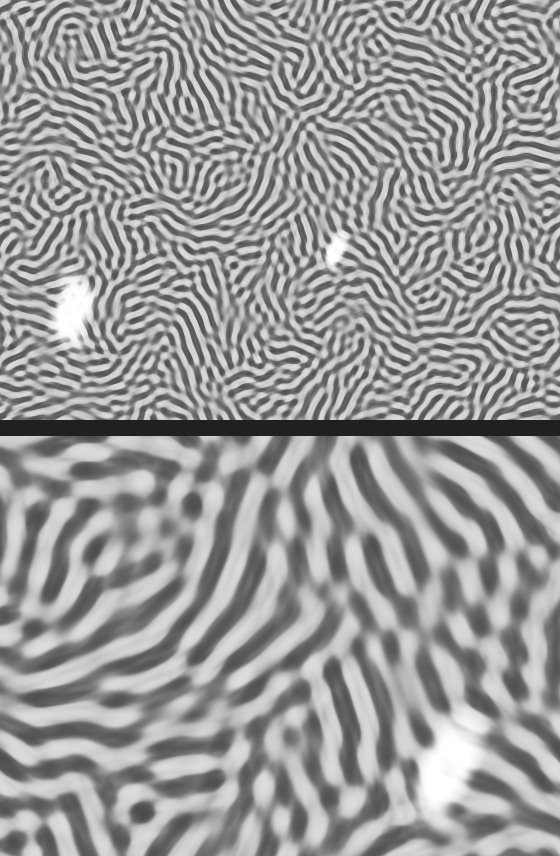
Top: the whole. Bottom: its middle third, enlarged.
This pattern is drawn by a Shadertoy shader. Its source:

```glsl
// Tiling labyrinth of soft dark worms on pale grey, with a few white clearings.

const float TAU = 6.2831853;
const vec2 GRID = vec2(44.0, 33.0);   // worm spacings across the canvas
const int TAPS = 21;                  // centre, ring of 8, ring of 12

vec3 hash3(vec2 p) {
    vec3 q = fract((p.xyx + 7.0) * vec3(0.1031, 0.1030, 0.0973));
    q += dot(q, q.yxz + 33.33);
    return fract((q.xxy + q.yzz) * q.zyx);
}

// Smooth random vector that wraps over the canvas
vec2 flow(vec2 uv) {
    vec2 period = vec2(16.0, 12.0);
    vec2 p = uv * period, i = floor(p), f = fract(p);
    f = f * f * (3.0 - 2.0 * f);
    vec2 a = mod(i, period), b = mod(i + 1.0, period);
    vec2 low  = mix(hash3(a + 91.0).xy, hash3(vec2(b.x, a.y) + 91.0).xy, f.x);
    vec2 high = mix(hash3(vec2(a.x, b.y) + 91.0).xy, hash3(b + 91.0).xy, f.x);
    return mix(low, high, f.y) - 0.5;
}

// Wave packets, roughly aligned with the flow, pass one activator-inhibitor
// step: a bright centre, a suppressing ring and a supporting outer ring
float labyrinth(vec2 p) {
    vec2 offset[TAPS];
    float wave[TAPS];
    for (int i = 0; i < TAPS; i++) {
        float angle = TAU * float(i) / (i < 9 ? 8.0 : 12.0);
        float radius = i == 0 ? 0.0 : (i < 9 ? 0.5 : 1.0);
        offset[i] = radius * vec2(cos(angle), sin(angle));
        wave[i] = 0.0;
    }

    vec2 cell = floor(p);
    for (int y = -3; y <= 3; y++)
    for (int x = -3; x <= 3; x++) {
        vec2 c = cell + vec2(x, y), id = mod(c, GRID);
        vec3 rnd = hash3(id);
        vec2 d = p - c - rnd.xy;
        if (dot(d, d) > 9.0) continue;
        vec2 v = flow((id + rnd.xy) / GRID);
        float angle = 0.5 * atan(v.y, v.x + 1e-5) + hash3(id + 57.0).x - 0.5;
        vec2 dir = vec2(cos(angle), sin(angle));
        for (int i = 0; i < TAPS; i++) {
            vec2 q = d + offset[i];
            float fall = 1.0 - dot(q, q) / 4.0;
            if (fall > 0.0)
                wave[i] += fall * fall * fall * cos(TAU * (dot(q, dir) + rnd.z));
        }
    }

    float sum = 0.0;
    for (int i = 0; i < TAPS; i++) {
        float weight = i == 0 ? 0.5 : (i < 9 ? -1.0 / 8.0 : 0.5 / 12.0);
        sum += weight * tanh(2.0 * wave[i]);
    }
    return sum;
}

// Soft elliptical clearing, radius in worm spacings
float clearing(vec2 uv, vec2 centre, vec2 radius) {
    vec2 d = (fract(uv - centre + 0.5) - 0.5) * GRID;
    d.x -= 0.35 * sin(d.y * 1.3);
    return smoothstep(1.4, 0.5, length(d / radius));
}

void mainImage(out vec4 fragColor, in vec2 fragCoord) {
    vec2 uv = fragCoord / iResolution.xy;

    float open = max(clearing(uv, vec2(0.13, 0.26), vec2(1.4, 2.7)),
                     clearing(uv, vec2(0.60, 0.405), vec2(0.7, 1.3)));
    float height = 1.1 * labyrinth(uv * GRID) + 0.12 + 2.5 * open;

    float t = 0.5 + 0.5 * tanh(height);
    float grey = 0.27 + 0.62 * t + 0.12 * open * smoothstep(0.6, 1.0, t);
    fragColor = vec4(vec3(grey), 1.0);
}
```
